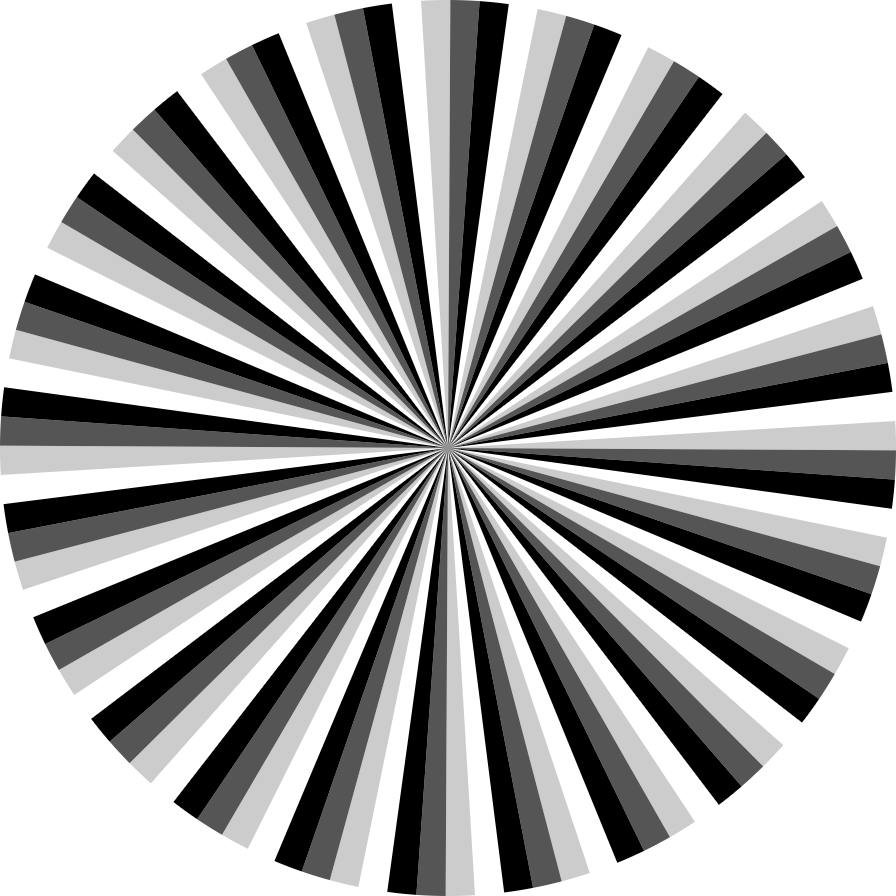
This pattern is drawn by a Shadertoy shader. Its source:

```glsl
// Draws a round sunburst of light, dark grey and black wedges on white.

const float TAU = 6.2831853;
const float RAY_COUNT = 24.0;
const float PERIOD = TAU / RAY_COUNT;
const float WEDGE = PERIOD / 4.0;
const float TWIST = 0.0052; // small clockwise turn of the whole burst

const vec3 WHITE = vec3(1.0);
const vec3 LIGHT_GREY = vec3(0.8);
const vec3 DARK_GREY = vec3(0.333);
const vec3 BLACK = vec3(0.0);
const vec3 CORE_GREY = vec3(0.57);

// Share of a pixel covered by the nearest repeat of a wedge
float wedgeCoverage(float angle, float radius, float middle, float pixel) {
    float offset = mod(angle - middle + 0.5 * PERIOD, PERIOD) - 0.5 * PERIOD;
    float center = offset * radius / pixel;
    float halfWidth = 0.5 * WEDGE * radius / pixel;
    return max(min(halfWidth, center + 0.5) - max(-halfWidth, center - 0.5), 0.0);
}

float discCoverage(float radius, float limit, float pixel) {
    return clamp((limit - radius) / pixel + 0.5, 0.0, 1.0);
}

vec3 burstColor(float angle, float radius, float pixel) {
    vec3 color = WHITE;
    color = mix(color, LIGHT_GREY, wedgeCoverage(angle, radius, -0.5 * WEDGE, pixel));
    color = mix(color, DARK_GREY, wedgeCoverage(angle, radius, 0.5 * WEDGE, pixel));
    color = mix(color, BLACK, wedgeCoverage(angle, radius, 1.5 * WEDGE, pixel));

    // Blend to an even tone where a whole ray is thinner than a pixel
    float raysPerPixel = pixel / max(PERIOD * radius, 1e-6);
    return mix(color, CORE_GREY, smoothstep(0.5, 1.2, raysPerPixel));
}

void mainImage(out vec4 fragColor, in vec2 fragCoord) {
    float pixel = 1.0 / min(iResolution.x, iResolution.y);
    vec2 p = (fragCoord - 0.5 * iResolution.xy) * pixel;
    float radius = length(p);
    float angle = radius > 0.0 ? atan(p.x, p.y) - TWIST : 0.0; // clockwise from the top

    vec3 burst = burstColor(angle, radius, pixel);
    fragColor = vec4(mix(WHITE, burst, discCoverage(radius, 0.5, pixel)), 1.0);
}
```
